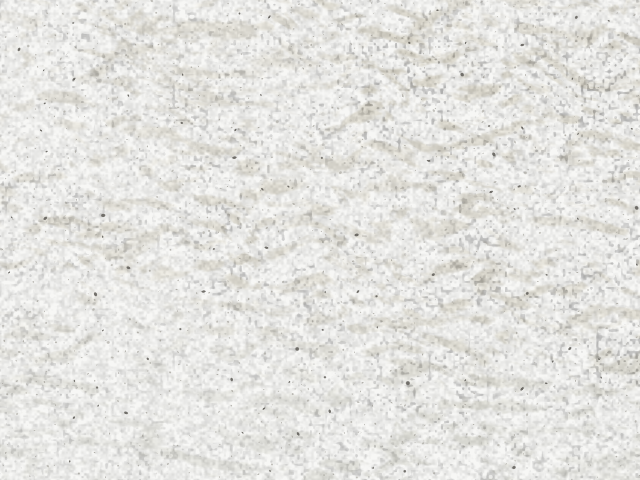
A Shadertoy shader for this texture:

```glsl
// Pale, weathered plaster: a stretched fractal relief is shaded from above,
// its hollows are stained beige, then fine grain, grey pits and sparse dark
// mineral specks are laid over it. Lengths are in canvas heights.

#define RELIEF_SCALE vec2(19.0, 37.0)
#define LIGHT_STEP vec2(-0.003, 0.008)
#define GRAIN_SCALE 175.0
#define GRAIN_CONTRAST 0.115
#define PLASTER vec3(0.933, 0.933, 0.926)
#define HOLLOW_STAIN vec3(0.078, 0.088, 0.116)
#define PIT_SHADE vec3(0.125, 0.125, 0.122)
#define BRIGHTEST vec3(0.968, 0.968, 0.962)
#define SPECK_DARK vec3(0.36, 0.35, 0.33)
#define SPECK_PALE vec3(0.62, 0.61, 0.58)

float hash(vec2 p) {
    vec3 q = fract(p.xyx * 0.1031);
    q += dot(q, q.yzx + 33.33);
    return fract((q.x + q.y) * q.z);
}

float noise(vec2 p) {
    vec2 cell = floor(p), f = fract(p);
    f = f * f * (3.0 - 2.0 * f);
    float low = mix(hash(cell), hash(cell + vec2(1, 0)), f.x);
    float high = mix(hash(cell + vec2(0, 1)), hash(cell + vec2(1, 1)), f.x);
    return mix(low, high, f.y);
}

// Four octaves, each turned to hide the lattice
float fbm(vec2 p) {
    float sum = 0.0, weight = 0.533;
    for (int i = 0; i < 4; i++) {
        sum += weight * noise(p);
        p = mat2(1.6, 1.2, -1.2, 1.6) * p + 17.3;
        weight *= 0.5;
    }
    return sum;
}

// Ledges run nearly level, falling slightly to the right
float reliefHeight(vec2 p) {
    p.y += 0.12 * p.x;
    vec2 warp = vec2(noise(p * 9.0), noise(p * 9.0 + 40.0));
    return fbm(p * RELIEF_SCALE + 1.5 * warp + 60.0);
}

// Coverage of one scattered, tilted oval per filled grid cell
float specks(vec2 p, float cells, float share, float radius, float seed) {
    vec2 grid = p * cells;
    vec2 id = floor(grid) + seed;
    vec2 center = 0.25 + 0.5 * vec2(hash(id + 3.1), hash(id + 7.7));
    vec2 offset = (fract(grid) - center) / cells;
    float angle = 6.2832 * hash(id + 11.9);
    float c = cos(angle), s = sin(angle);
    offset = mat2(c, s, -s, c) * offset;
    offset.y *= 1.0 + 0.9 * hash(id + 19.3);
    float size = radius * mix(0.45, 1.0, pow(hash(id + 23.7), 2.0));
    float edge = max(0.8 / iResolution.y, 0.0006);
    float shape = 1.0 - smoothstep(-edge, edge, length(offset) - size);
    return shape * step(hash(id + 31.3), share);
}

void mainImage(out vec4 fragColor, in vec2 fragCoord) {
    vec2 p = fragCoord / iResolution.y;
    float aspect = iResolution.x / iResolution.y;

    // Broad changes: cleaner left edge, greyer and smoother foot
    float cloud = fbm(p * 3.5 + 5.0);
    float foot = 1.0 - smoothstep(0.1, 0.45, p.y + 0.2 * (cloud - 0.5));
    float leftEdge = 1.0 - smoothstep(0.0, 0.16 * aspect, p.x);
    float wear = clamp(1.0 + 1.1 * (cloud - 0.5) - 0.25 * foot - 0.3 * leftEdge, 0.4, 1.4);

    // Relief: faces turned down and low places collect shadow and stain
    float h = reliefHeight(p);
    float slope = reliefHeight(p + LIGHT_STEP) - reliefHeight(p - LIGHT_STEP);
    float hollow = smoothstep(-0.06, 0.3, slope + 0.6 * (0.5 - h));
    vec3 stain = mix(HOLLOW_STAIN, vec3(0.085, 0.081, 0.095), 0.7 * foot);
    vec3 color = PLASTER - wear * hollow * stain;

    // Grain and clustered grey pits
    float grain = 0.7 * noise(p * GRAIN_SCALE) + 0.4 * noise(p * GRAIN_SCALE * 0.53 + 90.0) - 0.55;
    float cluster = smoothstep(0.3, 0.7, fbm(p * vec2(24.0, 32.0) + 130.0));
    float pits = smoothstep(0.56, 0.92, noise(p * GRAIN_SCALE * 0.9 + 210.0));
    color += 1.3 * GRAIN_CONTRAST * grain;
    color -= pits * wear * mix(0.35, 1.3, cluster) * PIT_SHADE;
    color = min(color, BRIGHTEST);

    // Mineral specks, from many faint to few dark
    color = mix(color, SPECK_PALE, 0.75 * specks(p, 47.0, 0.22, 0.0022, 0.0));
    color = mix(color, SPECK_PALE, 0.6 * specks(p + 0.37, 31.0, 0.16, 0.0032, 70.0));
    color = mix(color, SPECK_DARK, 0.85 * specks(p + 0.71, 17.0, 0.24, 0.0045, 150.0));

    fragColor = vec4(color, 1.0);
}
```
